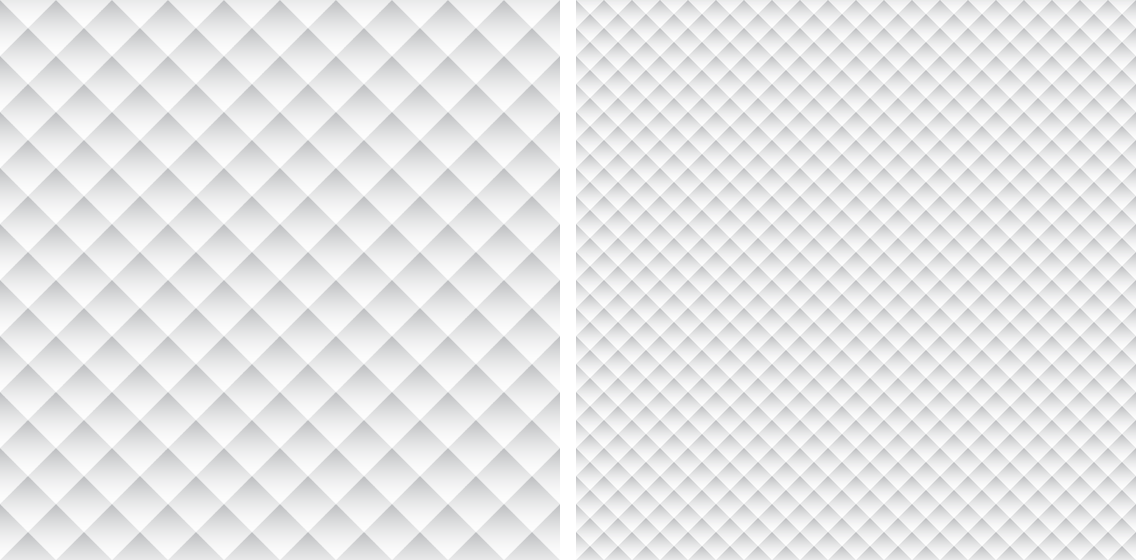
Left, the tile; right, the same tile 2 across and 2 down.
A Shadertoy shader for this pattern:

```glsl
// Soft quilted lattice of diamonds, each fading from grey at its top to white at its foot.

// Shade of the diamond lattice at p, where one diamond is one unit wide and tall
vec3 diamondShade(vec2 p) {
    vec2 cell = fract(vec2(p.x + p.y, p.y - p.x));
    float height = 0.5 * (cell.x + cell.y);   // 0 at the foot, 1 at the apex
    return mix(vec3(0.994), vec3(0.735, 0.741, 0.750), pow(height, 1.65));
}

void mainImage(out vec4 fragColor, in vec2 fragCoord) {
    const int SAMPLES = 4;
    const float REPEATS = 10.0;

    // Average a grid of samples inside each pixel to smooth the diagonal edges
    vec3 sum = vec3(0.0);
    for (int j = 0; j < SAMPLES; j++) {
        for (int i = 0; i < SAMPLES; i++) {
            vec2 offset = (vec2(i, j) + 0.5) / float(SAMPLES) - 0.5;
            vec2 uv = (fragCoord + offset) / iResolution.xy;
            sum += diamondShade(uv * REPEATS);
        }
    }
    fragColor = vec4(sum / float(SAMPLES * SAMPLES), 1.0);
}
```
